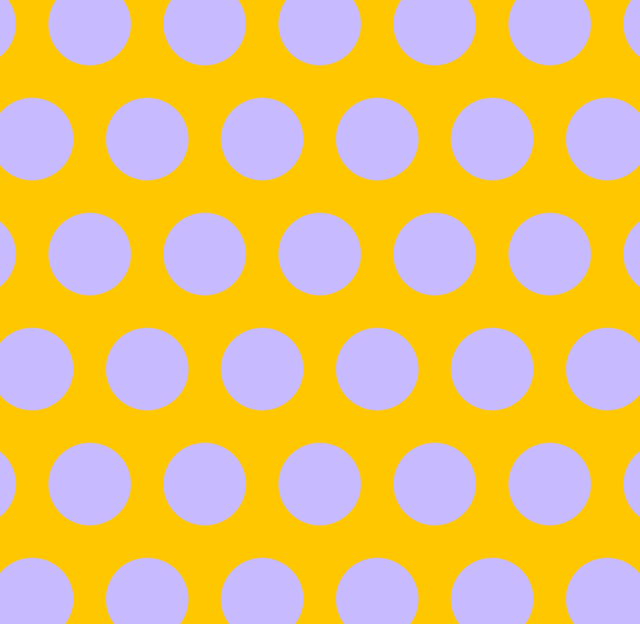
A Shadertoy shader for this pattern:

```glsl
// Flat lilac polka dots on golden yellow, in staggered rows.
// The plane is scaled to one dot per unit cell, every other row slides
// by half a cell, and a circle distance gives the smooth dot edge.

float circleDistance(vec2 p, float radius) {
    return length(p) - radius;
}

void mainImage(out vec4 fragColor, in vec2 fragCoord) {
    // Cell units: pitch is a fraction of the canvas width
    float pitch = 0.1797;
    vec2 grid = (fragCoord / iResolution.x - vec2(0.4995, 0.578)) / pitch;
    float pixel = 1.0 / (iResolution.x * pitch);

    // Brick offset on odd rows
    float row = floor(grid.y + 0.5);
    grid.x += 0.5 * mod(row, 2.0);

    // One centred dot per cell
    vec2 cell = fract(grid + 0.5) - 0.5;
    float dist = circleDistance(cell, 0.359);
    float dotMask = 1.0 - smoothstep(-pixel, pixel, dist);

    vec3 yellow = vec3(1.0, 0.78, 0.0);
    vec3 lilac = vec3(0.78, 0.73, 1.0);
    fragColor = vec4(mix(yellow, lilac, dotMask), 1.0);
}
```
